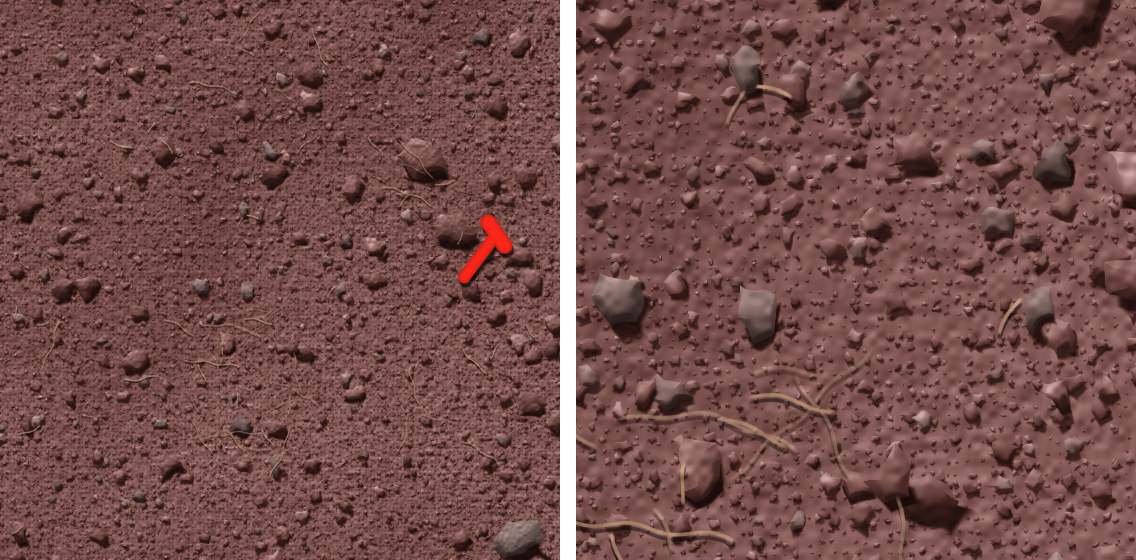
Left: the whole. Right: its middle third, enlarged.
Write a Shadertoy shader that draws this texture.

```glsl
const float SOIL_TONE = 0.50;
const float SHADOW_TONE = 0.08;
const float GRAIN_CONTRAST = 0.42;
const float COARSEST_SCALE = 9.0;
const float SCALE_STEP = 1.75;
const int STONE_LAYERS = 6;
const int STALKS = 75;
const int TUFT_STALKS = 26;
const vec2 TUFT_CENTER = vec2(0.45, 0.32);
const float STALK_WIDTH = 0.0011;
const vec3 LIGHT = vec3(-0.22, 0.72, 0.66);
const vec3 STRAW = vec3(0.74, 0.59, 0.47);
const vec3 TOOL_RED = vec3(0.98, 0.15, 0.10);

vec4 hash4(vec2 p) {
    vec4 q = fract(p.xyxy * vec4(0.1031, 0.1030, 0.0973, 0.1099));
    q += dot(q, q.wzxy + 33.33);
    return fract((q.xxyz + q.yzzw) * q.zywx);
}

float noise(vec2 p) {
    vec2 i = floor(p), f = fract(p);
    f = f * f * (3.0 - 2.0 * f);
    float low = mix(hash4(i).x, hash4(i + vec2(1, 0)).x, f.x);
    float high = mix(hash4(i + vec2(0, 1)).x, hash4(i + vec2(1, 1)).x, f.x);
    return mix(low, high, f.y);
}

// Slope of the rough ground towards the light
float relief(vec2 p) {
    return noise(p) - noise(p + vec2(-0.2, 0.65));
}

// Red-brown ramp that loses saturation as it brightens
vec3 earth(float tone) {
    return tone * vec3(1.0, 0.42 + 0.5 * tone, 0.36 + 0.56 * tone);
}

// Irregular polygon: xy = direction of the nearest facet, z = 1 on the outline
vec3 facets(vec2 d, vec4 rnd) {
    vec3 best = vec3(0);
    for (int k = 0; k < 6; k++) {
        float a = float(k) * 1.047 + rnd.x * 6.28 + 0.4 * sin(float(k) * 5.0 + rnd.y * 20.0);
        vec2 dir = vec2(cos(a), sin(a));
        float reach = 0.8 + 0.2 * sin(float(k) * 2.3 + rnd.z * 30.0);
        float m = dot(d, dir) / reach;
        if (m > best.z) best = vec3(dir, m);
    }
    return best;
}

// One scattered layer of stones with cast shadows; ground = (tone, greyness)
vec2 addStones(vec2 ground, vec2 uv, float scale, float density, float fine) {
    vec2 p = uv * scale + scale;
    p += 0.16 * (vec2(noise(p * 5.0), noise(p * 5.0 + 17.0)) - 0.5);
    vec2 cell = floor(p);
    for (int y = -1; y <= 1; y++)
    for (int x = -1; x <= 1; x++) {
        vec2 id = cell + vec2(x, y);
        vec4 a = hash4(id + scale), b = hash4(id + scale + 71.3);
        if (a.x > density) continue;
        float radius = mix(0.14, 0.42, a.w * a.w);
        vec2 d = (p - id - 0.25 - 0.5 * a.yz) / radius;
        if (dot(d, d) > 5.0) continue;
        float edge = 1.5 * scale / (iResolution.y * radius);

        float shade = facets(d + vec2(-0.18, 0.42), b).z;
        float shadow = 1.0 - smoothstep(0.85 - edge, 1.0 + edge, shade);
        ground.x = mix(ground.x, SHADOW_TONE, shadow * mix(0.92, 0.45, fine));

        vec3 f = facets(d, b);
        float body = 1.0 - smoothstep(1.0 - edge, 1.0 + 0.3 * edge, f.z);
        vec2 tilt = mix(d, f.xy * smoothstep(0.35, 0.8, f.z), 0.45);
        float lit = max(dot(normalize(vec3(tilt, 0.75)), LIGHT), 0.0);
        float tone = mix(0.44, 0.59, b.w) * (0.35 + 0.82 * lit);
        float grey = step(0.8, b.z) * (1.0 - fine) * 0.75;
        ground = mix(ground, vec2(tone, grey), body);
    }
    return ground;
}

// Bent dry stalks: x = straw coverage, y = their shadow
vec2 stalks(vec2 uv) {
    vec2 cover = vec2(0);
    float soft = 0.8 / iResolution.y;
    for (int i = 0; i < STALKS; i++) {
        vec4 a = hash4(vec2(i, 3.7)), b = hash4(vec2(i, 91.1));
        vec2 center = i < TUFT_STALKS ? TUFT_CENTER + (a.xy - 0.5) * vec2(0.20, 0.26) : a.xy;
        float angle = a.z * 3.14, halfLength = mix(0.012, 0.065, a.w * a.w);
        vec2 axis = vec2(cos(angle), sin(angle));
        for (int s = 0; s < 2; s++) {
            vec2 d = uv - center + vec2(0, 0.0032) * float(s);
            float along = dot(d, axis);
            float bend = (b.x - 0.5) * 9.0 * along * along + 0.002 * sin(along * 130.0 + b.y * 6.0);
            float across = abs(dot(d, vec2(-axis.y, axis.x)) - bend);
            float m = 1.0 - smoothstep(STALK_WIDTH - soft, STALK_WIDTH + soft, across);
            m *= 1.0 - smoothstep(halfLength * 0.8, halfLength, abs(along));
            cover[s] = max(cover[s], m * mix(0.35, 0.9, b.z));
        }
    }
    return cover;
}

float bar(vec2 p, vec2 a, vec2 b, float width) {
    vec2 d = b - a;
    return length(p - a - d * clamp(dot(p - a, d) / dot(d, d), 0.0, 1.0)) - width;
}

float toolShape(vec2 p) {
    float handle = bar(p, vec2(0.829, 0.505), vec2(0.885, 0.580), 0.011);
    return min(handle, bar(p, vec2(0.872, 0.603), vec2(0.901, 0.561), 0.014));
}

void mainImage(out vec4 fragColor, in vec2 fragCoord) {
    vec2 uv = fragCoord / iResolution.y;
    float pixel = 1.0 / iResolution.y;

    // Ground and stones, finest layer first
    float patches = noise(uv * 5.0) + 0.5 * noise(uv * 13.0) - 0.75;
    vec2 ground = vec2(SOIL_TONE + 0.07 * patches - 0.03 * uv.y, 0);
    float rocky = mix(0.65, 1.2, smoothstep(0.1, 0.9, uv.x));
    for (int i = STONE_LAYERS - 1; i >= 0; i--) {
        float fine = float(i) / float(STONE_LAYERS - 1);
        float density = mix(0.30 * rocky, 0.75, fine);
        ground = addStones(ground, uv, COARSEST_SCALE * pow(SCALE_STEP, float(i)), density, fine);
    }

    // Gritty surface
    float grit = 0.55 * relief(uv * 95.0) + 0.75 * relief(uv * 210.0 + 40.0);
    float tone = clamp(ground.x * (1.04 + GRAIN_CONTRAST * grit), 0.04, 0.8);
    vec3 color = mix(earth(tone), tone * vec3(0.98, 0.87, 0.84), ground.y);

    // Straw
    vec2 straw = stalks(uv);
    color *= 1.0 - 0.55 * straw.y;
    color = mix(color, STRAW * (0.95 + 0.3 * grit), straw.x);

    // Plastic hand tool
    float shadow = 1.0 - smoothstep(-0.003, 0.003, toolShape(uv + vec2(-0.003, 0.008)));
    color *= 1.0 - 0.7 * shadow;
    float tool = toolShape(uv);
    float rim = 0.86 + 0.14 * smoothstep(0.0, -0.008, tool);
    color = mix(color, TOOL_RED * rim, 1.0 - smoothstep(-pixel, pixel, tool));
    fragColor = vec4(color, 1.0);
}
```
